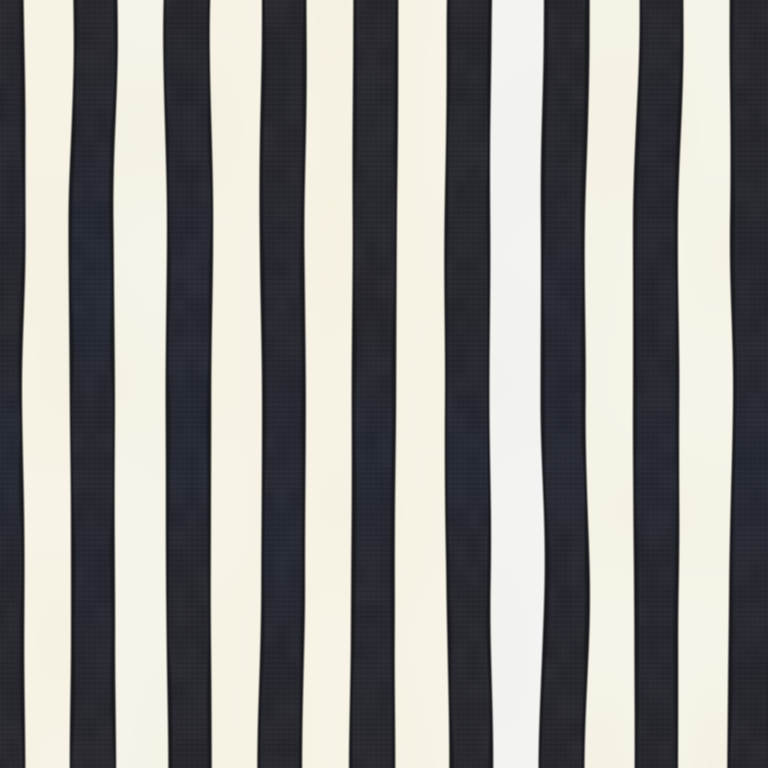
Give the GLSL for this pattern, as a Shadertoy shader.

```glsl
// Uneven upright stripes: charcoal bands on cream, each with its own slow wobble.
// The nearest band's signed distance gives the soft edge and the darker rim;
// value noise and a faint woven grid vary the ink, and each gap has its own tint.

const float PITCH = 0.1221;       // spacing of band centres
const float FIRST_CENTRE = 0.002; // centre of the leftmost band
const float HALF_WIDTH = 0.0293;
const float EDGE_SOFTNESS = 0.0021;
const float WEAVE_COUNT = 150.0;
const float COOL_GAP = 5.0;       // index of the one whiter gap

const vec3 CREAM = vec3(0.965, 0.950, 0.893);
const vec3 COOL_WHITE = vec3(0.950, 0.953, 0.940);
const vec3 CHARCOAL = vec3(0.160, 0.160, 0.185);
const vec3 NAVY = vec3(0.150, 0.167, 0.208);
const vec3 BLACK = vec3(0.095, 0.095, 0.108);

float hash(vec2 p) {
    vec3 q = fract(vec3(p.xyx) * 0.1031);
    q += dot(q, q.yzx + 33.33);
    return fract((q.x + q.y) * q.z);
}

float noise(vec2 p) {
    vec2 cell = floor(p);
    vec2 f = fract(p);
    f = f * f * (3.0 - 2.0 * f);
    float low = mix(hash(cell), hash(cell + vec2(1.0, 0.0)), f.x);
    float high = mix(hash(cell + vec2(0.0, 1.0)), hash(cell + vec2(1.0)), f.x);
    return mix(low, high, f.y);
}

// Noise along one line, centred on zero
float drift(float y, float seed) {
    return noise(vec2(seed * 7.0 + 40.0, y)) - 0.5;
}

// Signed distance to a band's edge: negative inside
float bandDistance(vec2 uv, float id) {
    float centre = FIRST_CENTRE + id * PITCH;
    centre += 0.004 * (hash(vec2(id, 17.0)) - 0.5);
    centre += 0.009 * drift(uv.y * 4.2, id);
    centre += (centre - 0.4) * 0.014 * (uv.y - 0.5);
    float width = HALF_WIDTH + 0.0022 * drift(uv.y * 6.0, id + 20.0);
    return abs(uv.x - centre) - width;
}

// Fine thread grid, faded out where pixels are too coarse to show it
float weave(vec2 uv, float pixel) {
    vec2 thread = abs(fract(uv * WEAVE_COUNT) - 0.5) * 2.0 - 0.5;
    float visible = 1.0 - smoothstep(0.3, 0.5, pixel * WEAVE_COUNT);
    return (thread.y + 0.5 * thread.x) * visible;
}

vec3 gapColor(vec2 uv, float id) {
    float cool = 1.0 - step(0.5, abs(id - COOL_GAP));
    vec3 color = mix(CREAM, COOL_WHITE, max(cool, 0.3 * hash(vec2(id, 53.0))));
    float mottling = noise(uv * vec2(14.0, 6.0)) - 0.5;
    return color + mottling * vec3(0.008, 0.012, 0.022);
}

vec3 bandColor(vec2 uv, float id, float dist, float pixel) {
    float blue = noise(vec2(id * 3.0 + 9.0, uv.y * 5.0));
    blue *= smoothstep(0.0, 0.35, uv.y) * (1.0 - smoothstep(0.65, 1.0, uv.y));
    vec3 color = mix(CHARCOAL, NAVY, blue);
    color += 0.018 * weave(uv, pixel);
    color += 0.025 * (noise(uv * vec2(60.0, 40.0)) - 0.5);
    // Blacker rim of varying depth
    float rimDepth = 0.007 + 0.005 * drift(uv.y * 11.0, id + 60.0);
    float rim = smoothstep(-rimDepth, -0.3 * rimDepth, dist);
    return mix(color, BLACK, 0.9 * rim);
}

void mainImage(out vec4 fragColor, in vec2 fragCoord) {
    vec2 uv = fragCoord / iResolution.xy;
    float pixel = 1.0 / min(iResolution.x, iResolution.y);
    float column = (uv.x - FIRST_CENTRE) / PITCH;
    float bandId = floor(column + 0.5);

    float dist = bandDistance(uv, bandId);
    float softness = max(EDGE_SOFTNESS, pixel);
    float light = smoothstep(-softness, softness, dist);

    vec3 ink = bandColor(uv, bandId, dist, pixel);
    vec3 ground = gapColor(uv, floor(column));
    fragColor = vec4(mix(ink, ground, light), 1.0);
}
```
